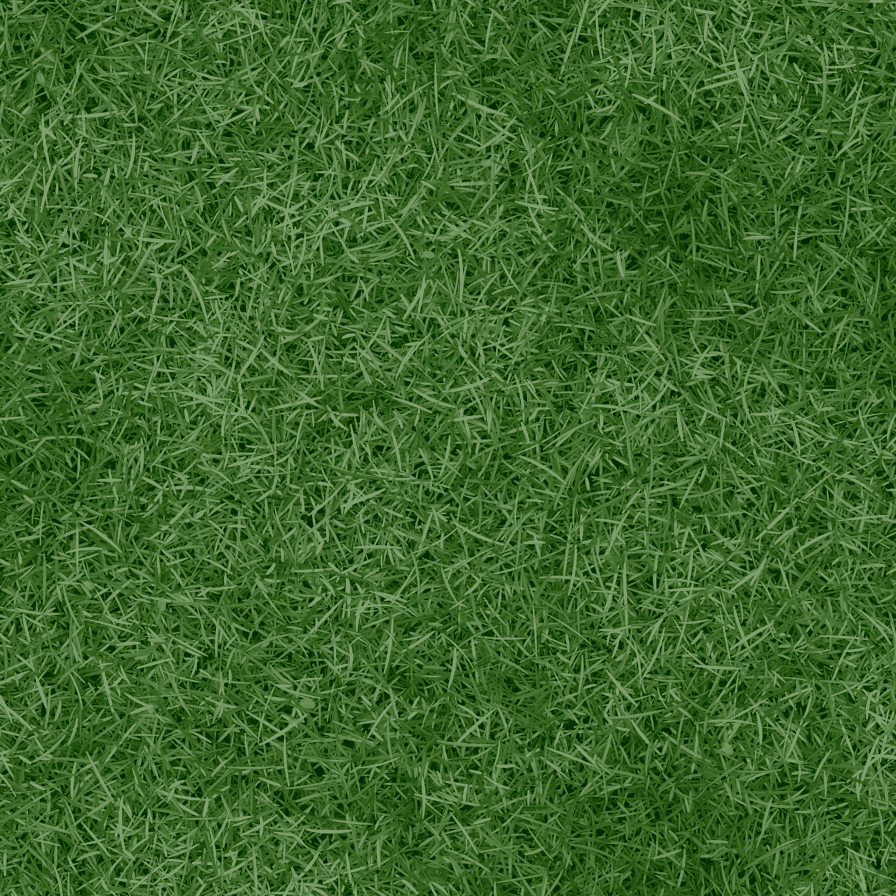
This texture is drawn by a WebGL 1 fragment shader. Its source:

```glsl
precision highp float;
// Dense lawn seen from above: many layers of thin, nearly straight blades are
// painted from the dark ground upwards, each layer on its own turned grid.
// Broad noise shades the turf in patches; a few pale leaves lie on top.
uniform vec2 u_resolution;

#define LAYERS 36
#define CELLS 28.0          // grid cells across the canvas
#define BLADE_WIDTH 0.0016  // half width of a blade
#define LOW_TONE 0.40       // mean tone of the deepest blades
#define TONE_RISE 0.38      // brightening from bottom to top
#define TONE_SPREAD 0.58    // variation from blade to blade
#define SHADOW 0.18         // darkening beside a blade
#define PATCHES 0.42        // strength of broad light and dark areas
#define LEAF_SHARE 0.14     // share of cells holding a pale leaf
#define CONTRAST 1.27       // stretch of all tones about the middle
#define MIDDLE_TONE 0.58    // overall lightness

vec4 hash4(vec3 p) {
  vec4 q = fract(p.xyzx * vec4(0.1031, 0.1030, 0.0973, 0.1099));
  q += dot(q, q.wzxy + 33.33);
  return fract((q.xxyz + q.yzzw) * q.zywx);
}

float noise(vec2 p) {
  vec2 i = floor(p), f = fract(p);
  f = f * f * (3.0 - 2.0 * f);
  float a = hash4(vec3(i, 71.0)).x;
  float b = hash4(vec3(i + vec2(1.0, 0.0), 71.0)).x;
  float c = hash4(vec3(i + vec2(0.0, 1.0), 71.0)).x;
  float d = hash4(vec3(i + 1.0, 71.0)).x;
  return mix(mix(a, b, f.x), mix(c, d, f.x), f.y);
}

vec2 turn(vec2 p, float angle) {
  float c = cos(angle), s = sin(angle);
  return vec2(c * p.x + s * p.y, c * p.y - s * p.x);
}

// Tone 0..1 runs through the greens from deep shade to dry highlights
vec3 grassColor(float tone) {
  vec3 shade  = vec3(0.00, 0.13, 0.00);
  vec3 dark   = vec3(0.04, 0.22, 0.01);
  vec3 deep   = vec3(0.13, 0.31, 0.05);
  vec3 green  = vec3(0.22, 0.40, 0.13);
  vec3 light  = vec3(0.31, 0.47, 0.23);
  vec3 pale   = vec3(0.42, 0.56, 0.35);
  float t = clamp(tone, 0.0, 1.15) * 5.0;
  vec3 c = mix(shade, dark, clamp(t, 0.0, 1.0));
  c = mix(c, deep, clamp(t - 1.0, 0.0, 1.0));
  c = mix(c, green, clamp(t - 2.0, 0.0, 1.0));
  c = mix(c, light, clamp(t - 3.0, 0.0, 1.0));
  return mix(c, pale, max(t - 4.0, 0.0));
}

// Paints the blade of one cell over the tone below it
float paintBlade(float below, vec2 p, vec2 cell, float layer, float pixel) {
  vec4 place = hash4(vec3(cell, layer));
  vec4 form = hash4(vec3(cell + 37.0, layer + 59.0));
  vec2 q = turn(p - cell - place.xy, place.z * 6.2832) / CELLS;
  float halfLength = mix(0.22, 0.95, place.w * place.w) / CELLS;
  float u = q.x / halfLength;
  if (abs(u) > 1.2) return below;
  float bend = (form.x - 0.5) * 0.26 * halfLength;
  float d = q.y - bend * (u * u - 0.33);
  float width = BLADE_WIDTH * mix(0.6, 1.3, form.y);
  width *= 1.0 - 0.5 * min(u * u, 1.0);
  float ends = clamp((halfLength - abs(q.x)) / pixel + 0.5, 0.0, 1.0);
  float cover = ends * clamp((width - abs(d)) / pixel + 0.5, 0.0, 1.0);
  float shadow = ends * (1.0 - smoothstep(0.0, BLADE_WIDTH * 2.5, abs(d)));
  float height = layer / float(LAYERS - 1);
  float tone = LOW_TONE + TONE_RISE * height + TONE_SPREAD * (form.z - 0.5);
  tone += 0.05 * clamp(d / BLADE_WIDTH, -1.0, 1.0);
  return mix(below * (1.0 - SHADOW * shadow), tone, cover);
}

// Coverage of small, scattered oval leaves
float leaves(vec2 uv, float pixel) {
  vec2 p = uv * 8.0, cell = floor(p);
  vec4 h = hash4(vec3(cell, 91.0));
  vec2 q = turn(p - cell - mix(vec2(0.15), vec2(0.85), h.xy), h.z * 6.2832);
  float radius = mix(0.003, 0.006, h.z);
  float d = length(q * vec2(0.65, 1.1)) / 8.0 - radius;
  return step(h.w, LEAF_SHARE) * clamp(0.5 - d / pixel, 0.0, 1.0);
}

void main() {
  vec2 uv = gl_FragCoord.xy / u_resolution.y;
  float pixel = max(1.0 / u_resolution.y, 0.0014);

  // Dark ground, then the blades from bottom to top
  float tone = 0.08 + 0.14 * noise(uv * 60.0);
  for (int i = 0; i < LAYERS; i++) {
    float layer = float(i);
    vec2 p = turn(uv, layer * 2.4) * CELLS + layer * vec2(3.7, 5.3) + 90.0;
    vec2 home = floor(p);
    for (int y = -1; y <= 1; y++) {
      for (int x = -1; x <= 1; x++) {
        tone = paintBlade(tone, p, home + vec2(x, y), layer, pixel);
      }
    }
  }

  // Broad and tuft-sized variation of the light
  float patches = 0.6 * noise(uv * 4.0 + 3.0) + 0.4 * noise(uv * 13.0 + 8.0);
  tone *= 1.0 + PATCHES * (patches - 0.5);
  tone = MIDDLE_TONE + CONTRAST * (tone - 0.525);

  tone = mix(tone, 1.08, 0.8 * leaves(uv, pixel));
  gl_FragColor = vec4(grassColor(tone), 1.0);
}
```
